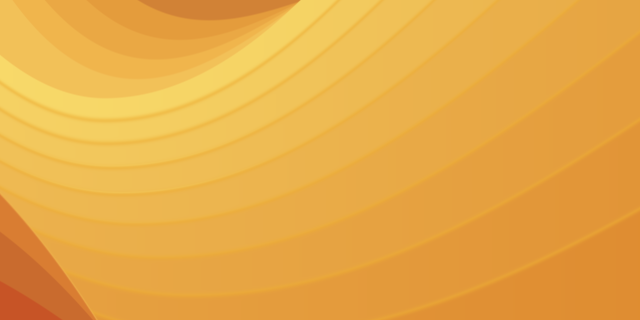
A WebGL 1 fragment shader for this background:

```glsl
precision highp float;
// Golden layered waves: bands sweep up from a bowl at the left to the upper right,
// with darker nested bowls at the top and rust slopes in the lower left corner.
// Every layer is a closed-form curve, painted in order with a soft edge.

uniform vec2 u_resolution;

const vec3 CREAM = vec3(0.965, 0.835, 0.40);
const vec3 AMBER = vec3(0.888, 0.588, 0.222);
const vec3 SEAM  = vec3(0.93, 0.68, 0.20);

// Depth below the top edge of wave k; the left flank is steeper than the right.
float waveEdge(float x, float k) {
  float k3 = k * k * k;
  float t = x - 0.328 - 0.00078 * k3;
  float curve = 0.85 * exp(-0.135 * k) * (t < 0.0 ? 1.5 : 1.0);
  return 0.307 + 0.069 * k + 0.00039 * k3 - curve * t * t / (1.0 + 0.094 * t * t);
}

// Bowl hanging from the top edge; all bowls share their right end.
float bowlEdge(float x, float i) {
  float left = 0.039 + 0.086 * i + 0.0148 * i * i;
  float u = (x - left) / (0.95 - left);
  return 4.0 * u * (1.0 - u) * (1.0 + 0.6 * (0.5 - u)) * (0.242 - 0.06 * i);
}

// Gently bending slope: start height, gradient and bend.
float slopeEdge(float x, vec3 s) {
  return s.x + s.y * x + s.z * x * x;
}

// Antialiased coverage of positive distance d.
float cover(float d, float soft) {
  return smoothstep(-soft, soft, d);
}

// Soft stripe around distance zero.
float stripe(float d, float width) {
  return exp(-d * d / (width * width));
}

vec3 paintSlope(vec3 col, vec2 p, vec3 shape, vec3 tint, float soft) {
  return mix(col, tint, cover(p.y - slopeEdge(p.x, shape), soft));
}

void main() {
  // Height units, with y measured down from the top.
  vec2 uv = gl_FragCoord.xy / u_resolution;
  vec2 p = vec2(2.0 * uv.x, 1.0 - uv.y);
  float soft = 1.2 / u_resolution.y;

  // Nested bowls, darkening inward.
  vec3 col = vec3(0.95, 0.755, 0.345);
  for (int n = 0; n < 4; n++) {
    float i = float(n);
    vec3 tint = mix(vec3(0.94, 0.71, 0.30), vec3(0.895, 0.61, 0.235), i / 2.0);
    if (n == 3) tint = vec3(0.82, 0.51, 0.21);
    col = mix(col, tint, cover(bowlEdge(p.x, i) - p.y, soft));
  }

  // Sweeping bands from cream to amber, each with a seam and a faint rim.
  for (int n = 0; n < 9; n++) {
    float k = float(n);
    float d = p.y - waveEdge(p.x, k);
    vec3 tint = mix(CREAM, AMBER, k / 8.0);
    tint -= vec3(0.01, 0.025, 0.02) * (p.x - 0.6);
    col = mix(col, tint, cover(d, soft));
    float seam = n == 0 ? 0.0 : 0.5;
    col = mix(col, SEAM, seam * stripe(d, 0.008));
    float rim = 0.3 * stripe(p.x - 0.4, 0.4) * stripe(k - 3.5, 1.2);
    col = mix(col, CREAM, rim * stripe(d + 0.006, 0.003));
  }

  // Rust slopes in the corner, with light along the outermost edge.
  vec3 outer = vec3(0.604, 1.05, 0.845);
  float outerDist = p.y - slopeEdge(p.x, outer);
  col = paintSlope(col, p, outer, vec3(0.85, 0.49, 0.195), soft);
  col = paintSlope(col, p, vec3(0.724, 0.75, 0.69), vec3(0.79, 0.42, 0.18), soft);
  col = paintSlope(col, p, vec3(0.878, 0.55, 0.384), vec3(0.78, 0.33, 0.15), soft);
  col = mix(col, vec3(0.94, 0.70, 0.30), 0.6 * stripe(outerDist, 0.005));

  gl_FragColor = vec4(col, 1.0);
}
```
